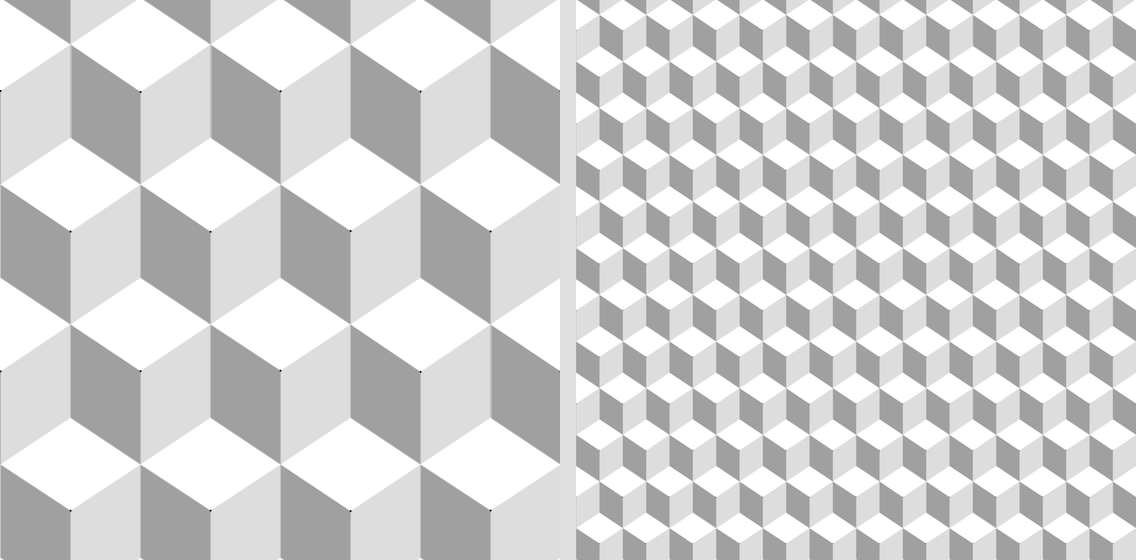
Left: one tile. Right: repeated 3 by 3.
Give the GLSL for this pattern, as a Shadertoy shader.

```glsl
// Tumbling blocks: staggered rows of cubes with a white top, a dark left and a light right face.
// Rows are painted from the top down; each fills the area below its zigzag upper edge,
// so the next row trims it. Small wrapped variations shift the front corners and open seams.

const float REPEATS = 4.0;            // cubes across and rows down
const float HALF_TOP = 1.0 / 3.0;     // half the height of a top face, in cells
const vec2 SHIFT = vec2(0.004, 0.682);
const vec3 TOP_COLOR = vec3(1.0);
const vec3 LIGHT_COLOR = vec3(0.867);
const vec3 DARK_COLOR = vec3(0.627);
const vec3 DOT_COLOR = vec3(0.05);

// Hash of a cell, wrapped to the canvas
float hashCell(vec2 cell, float seed) {
    vec2 c = mod(cell, REPEATS);
    return fract(sin(dot(c, vec2(12.99, 78.23)) + seed * 3.7) * 437.58);
}

// Antialiased coverage of a signed distance, positive inside
float cover(float dist, float pixel) {
    return clamp(dist / pixel + 0.5, 0.0, 1.0);
}

// Dark and light side faces, alternating every half cell
vec3 sideFaces(float x, float pixel) {
    float toEdge = 0.25 - abs(fract(x + 0.25) - 0.5);
    return mix(DARK_COLOR, LIGHT_COLOR, cover(toEdge, pixel));
}

// Paint one row of cubes over the rows above it
vec3 paintRow(vec3 below, vec2 p, float row, float pixel) {
    float stagger = 0.5 * (1.0 - mod(row, 2.0));
    float x = p.x - SHIFT.x - stagger + 0.5;
    vec2 cell = vec2(floor(x), row);
    vec2 q = vec2(fract(x) - 0.5, p.y - row - SHIFT.y);

    // Top face: a rhombus with a slightly varied front corner
    float slope = inversesqrt(1.0 + 4.0 * HALF_TOP * HALF_TOP);
    float rise = HALF_TOP * (1.0 - 2.0 * abs(q.x));
    float sag = 1.0 + 0.03 * (hashCell(cell, 1.0) - 0.5);
    float inRow = cover((rise - q.y) * slope, pixel);
    float inTop = cover((q.y + rise * sag) * slope, pixel);

    // Side faces, with a pale hairline seam beside some cubes
    vec3 color = sideFaces(q.x, pixel);
    float seam = cover(0.005 - (q.x + 0.5), pixel);
    color = mix(color, TOP_COLOR, seam * step(0.8, hashCell(cell, 2.0)));
    color = mix(color, TOP_COLOR, inTop);

    // Tiny dark dot at the front corner
    vec2 corner = vec2(0.0, -HALF_TOP * sag);
    color = mix(color, DOT_COLOR, cover(0.007 - length(q - corner), pixel));
    return mix(below, color, inRow);
}

void mainImage(out vec4 fragColor, in vec2 fragCoord) {
    vec2 p = fragCoord / iResolution.xy * REPEATS;
    float pixel = REPEATS / iResolution.y;
    vec3 color = TOP_COLOR;
    for (float row = REPEATS; row >= -1.0; row--) {
        color = paintRow(color, p, row, pixel);
    }
    fragColor = vec4(color, 1.0);
}
```
